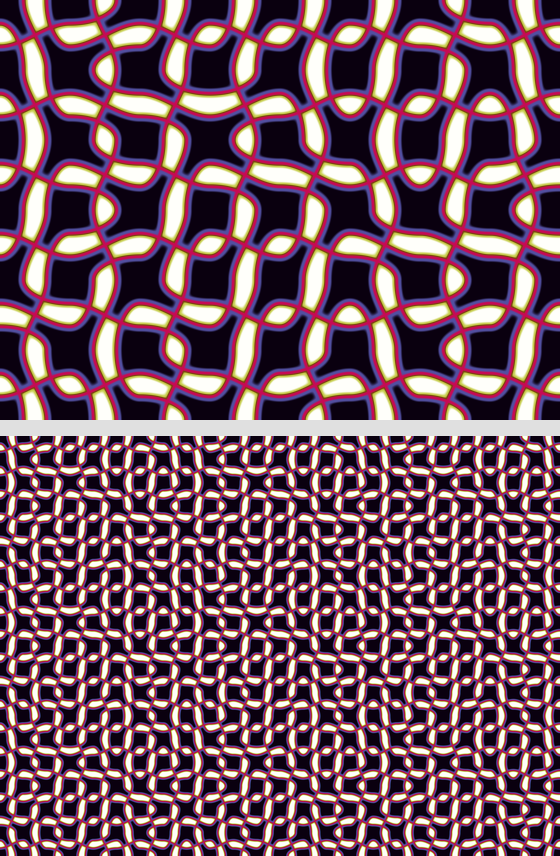
Top: one tile. Bottom: repeated 3 by 3.
This pattern is drawn by a Shadertoy shader. Its source:

```glsl
float hash(vec2 cell) {
    vec3 q = fract(cell.xyx * vec3(0.1031, 0.1130, 0.0973));
    q += dot(q, q.yzx + 33.33);
    return fract((q.x + q.y) * q.z);
}

// Signed distance to an S-bend that runs along x from height a to height b
float bendDistance(vec2 p, float a, float b) {
    float slope = (b - a) * 6.0 * p.x * (1.0 - p.x);
    return (p.y - mix(a, b, smoothstep(0.0, 1.0, p.x))) / sqrt(1.0 + slope * slope);
}

// Approximate signed distance to an ellipse centred on a cell corner
float ellipseDistance(vec2 p, vec2 radii) {
    float k = length(p / radii);
    return k * (k - 1.0) / max(length(p / (radii * radii)), 1e-4);
}

// Four crossing strands; positive inside the ribbons, negative in the gaps
float weave(vec2 p) {
    vec2 radii = vec2(1.0, 2.0) / 3.0;
    vec4 strands = vec4(
        bendDistance(p, 1.0 / 3.0, 2.0 / 3.0),
        bendDistance(p.yx, 2.0 / 3.0, 1.0 / 3.0),
        ellipseDistance(p, radii),
        ellipseDistance(1.0 - p, radii));
    vec4 signs = sign(strands);

    // Rounded minimum of the four distances
    vec4 nearness = pow(max(abs(strands), 1e-4), vec4(-3.0));
    float nearest = pow(dot(nearness, vec4(1.0)), -1.0 / 3.0);
    return signs.x * signs.y * signs.z * signs.w * nearest;
}

vec3 ribbonColour(float d) {
    vec3 colour = mix(vec3(0.04, 0.0, 0.06), vec3(0.32, 0.31, 0.63), smoothstep(-0.085, -0.05, d));
    colour = mix(colour, vec3(0.78, 0.04, 0.33), smoothstep(-0.037, -0.008, d));
    colour = mix(colour, vec3(0.48, 0.26, 0.05), smoothstep(0.008, 0.026, d));
    colour = mix(colour, vec3(0.78, 0.81, 0.30), smoothstep(0.024, 0.045, d));
    return mix(colour, vec3(1.0, 1.0, 0.98), smoothstep(0.045, 0.078, d));
}

void mainImage(out vec4 fragColor, in vec2 fragCoord) {
    vec2 grid = fragCoord / iResolution.xy * vec2(8.0, 6.0);
    vec2 cell = mod(floor(grid), vec2(8.0, 6.0));
    vec2 p = fract(grid);

    // Random transpose and mirror per cell
    if (hash(cell + 3.7) < 0.5) p = p.yx;
    if (hash(cell + 41.3) < 0.5) p.x = 1.0 - p.x;

    fragColor = vec4(ribbonColour(weave(p)), 1.0);
}
```
